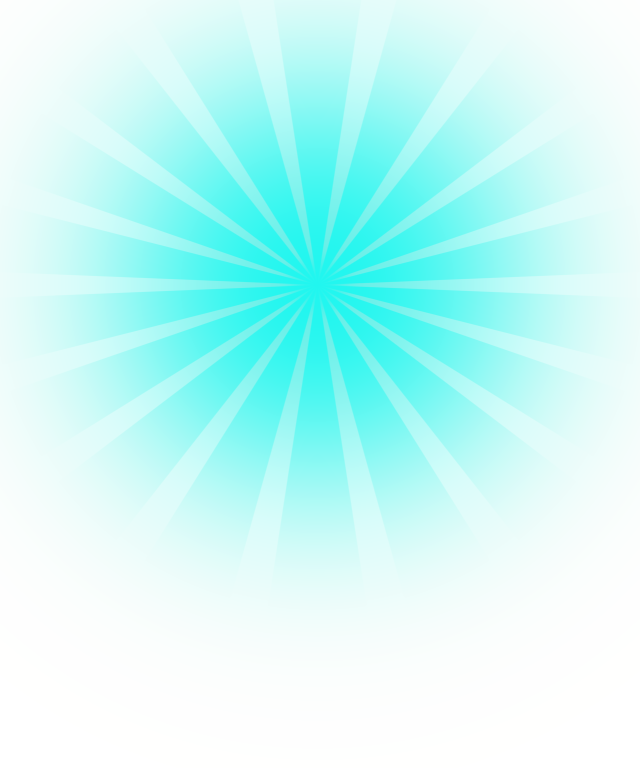
This background is drawn by a WebGL 2 fragment shader. Its source:

```glsl
#version 300 es
precision highp float;
// Turquoise radial glow fading to white, crossed by a fan of pale sun rays.

uniform vec2 u_resolution;
out vec4 fragColor;

const float TAU = 6.2831853;
const vec3 WHITE = vec3(1.0);
const vec3 TURQUOISE = vec3(0.13, 0.965, 0.937);
const vec3 RAY_CORE = vec3(0.86, 0.88, 0.85);

// Bell-shaped falloff: 1 at the center, near 0 past the given radius.
float bell(float dist, float radius, float power) {
    return exp(-pow(dist / radius, power));
}

// Red fades linearly with the glow; green and blue linger further out.
vec3 glowColor(float amount) {
    vec3 weight = vec3(amount, vec2(sqrt(amount)));
    return WHITE - (WHITE - TURQUOISE) * weight;
}

// Coverage of evenly spaced wedges that meet at the origin.
float rayFan(vec2 p, float count, float halfAngle, float blur) {
    float spacing = TAU / count;
    float turn = atan(p.y, p.x) / spacing;
    float offset = abs(fract(turn + 0.5) - 0.5) * spacing;
    float edge = (offset - halfAngle) * length(p);
    return 1.0 - smoothstep(-blur, blur, edge);
}

void main() {
    // Coordinates around the glow, in units of canvas height
    vec2 center = vec2(0.496, 0.629) * u_resolution;
    vec2 p = (gl_FragCoord.xy - center) / u_resolution.y;
    float dist = length(p);

    // Background glow
    vec3 color = glowColor(bell(dist, 0.282, 2.3));

    // Rays on a horizontally stretched fan, faded at both ends
    vec2 stretched = p * vec2(0.82, 1.0);
    float rays = rayFan(stretched, 18.0, 0.049, 0.7 / u_resolution.y);
    float fade = smoothstep(0.0, 0.055, dist) * (1.0 - smoothstep(0.30, 0.45, dist));
    vec3 rayColor = mix(RAY_CORE, WHITE, smoothstep(0.0, 0.28, dist));
    color = mix(color, rayColor, 0.37 * rays * fade);

    fragColor = vec4(color, 1.0);
}
```
